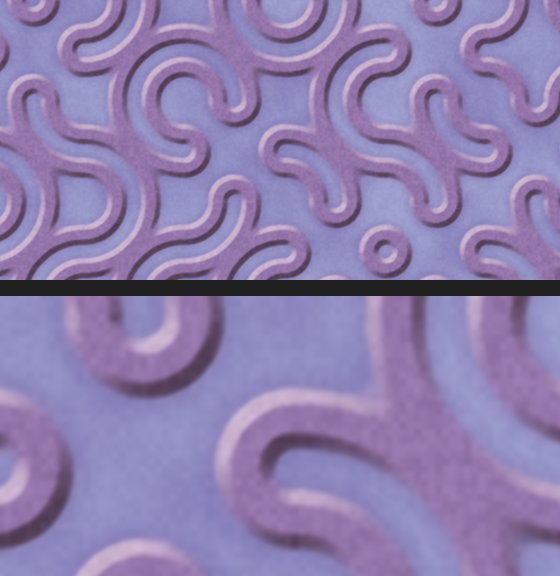
Top, the full canvas; bottom, a detail of the centre.
Reproduce this pattern procedurally as a WebGL 1 fragment shader.

```glsl
precision highp float;
// Embossed Truchet maze: raised violet ribbons over a mottled blue ground.
// Each square tile has two ports per side, joined by arcs in one of four ways;
// the distance to the arcs gives a height field that is lit from the upper left.

uniform vec2 u_resolution;

#define TILES_HIGH 2.783
#define DIAGONAL_SHARE 0.58
#define SIDE_SHARE 0.22
#define EDGE_INNER 0.035
#define EDGE_OUTER 0.112
#define MERGE 0.12
#define RELIEF 0.056
#define GRAIN 0.045
#define LIGHT_DIR vec2(-0.6, 0.8)

const vec3 PALE_BLUE = vec3(0.605, 0.605, 0.795);
const vec3 DEEP_BLUE = vec3(0.525, 0.50, 0.73);
const vec3 VIOLET = vec3(0.58, 0.46, 0.67);
const vec3 GLINT = vec3(0.85, 0.76, 0.85);
const vec3 SHADOW = vec3(0.29, 0.21, 0.29);

float hash(vec2 p) {
  vec3 q = fract(p.xyx * vec3(0.1031, 0.1030, 0.0973));
  q += dot(q, q.yzx + 33.33);
  return fract((q.x + q.y) * q.z);
}

float noise(vec2 p) {
  vec2 i = floor(p), f = fract(p);
  f = f * f * (3.0 - 2.0 * f);
  return mix(mix(hash(i), hash(i + vec2(1.0, 0.0)), f.x),
             mix(hash(i + vec2(0.0, 1.0)), hash(i + vec2(1.0)), f.x), f.y);
}

float smoothMin(float a, float b, float k) {
  float h = max(k - abs(a - b), 0.0) / k;
  return min(a, b) - 0.25 * k * h * h;
}

float ring(vec2 p, vec2 center, float radius) {
  return abs(length(p - center) - radius);
}

// Distance to the centre line of the nearest ribbon
float ribbonDistance(vec2 p) {
  vec2 cell = floor(p), q = p - cell;
  float kind = hash(cell + 17.0);

  // Two concentric arcs around each of two opposite corners
  if (kind < DIAGONAL_SHARE) {
    if (kind < 0.5 * DIAGONAL_SHARE) q.x = 1.0 - q.x;
    float wide = smoothMin(ring(q, vec2(0.0), 2.0 / 3.0),
                           ring(q, vec2(1.0), 2.0 / 3.0), MERGE);
    float tight = min(ring(q, vec2(0.0), 1.0 / 3.0),
                      ring(q, vec2(1.0), 1.0 / 3.0));
    return min(wide, tight);
  }

  // Half rings on all four sides, or quarter rings at all four corners
  q = abs(q - 0.5);
  if (kind < DIAGONAL_SHARE + SIDE_SHARE)
    return min(ring(q, vec2(0.5, 0.0), 1.0 / 6.0),
               ring(q, vec2(0.0, 0.5), 1.0 / 6.0));
  return ring(q, vec2(0.5), 1.0 / 3.0);
}

// Steep rim plus a broad, gentle shoulder
float height(vec2 p) {
  float d = ribbonDistance(p);
  return 1.25 - smoothstep(EDGE_INNER, EDGE_OUTER, d)
              - 0.25 * smoothstep(0.0, 0.16, d);
}

void main() {
  vec2 p = gl_FragCoord.xy / u_resolution.y * TILES_HIGH;
  p += vec2(0.167, -TILES_HIGH);
  float d = ribbonDistance(p);

  // Blue ground, paler in open areas, with slow mottling
  float mottle = 0.65 * noise(p * 1.7 + 5.0) + 0.35 * noise(p * 5.0);
  float pale = 0.45 * smoothstep(0.08, 0.2, d) + 1.3 * (mottle - 0.5) + 0.3;
  vec3 color = mix(DEEP_BLUE, PALE_BLUE, clamp(pale, 0.0, 1.15));

  // Violet ribbons with a faint halo
  float cover = 0.85 * (1.0 - smoothstep(0.06, 0.11, d))
              + 0.15 * (1.0 - smoothstep(0.08, 0.17, d));
  color = mix(color, VIOLET, cover);

  // Relief lighting from the slope of the height field
  vec2 e = vec2(0.012, 0.0);
  vec2 slope = vec2(height(p + e.xy) - height(p - e.xy),
                    height(p + e.yx) - height(p - e.yx)) / (2.0 * e.x);
  float lit = -dot(slope, LIGHT_DIR) * RELIEF;
  color = mix(color, GLINT, 0.8 * smoothstep(0.05, 1.1, lit));
  color = mix(color, SHADOW, 0.85 * smoothstep(0.03, 1.1, -lit));

  // Fine grain
  float grain = 0.6 * noise(p * 42.0) + 0.4 * noise(p * 21.0 + 9.0) - 0.5;
  color += GRAIN * grain * (1.0 + 0.8 * cover);

  gl_FragColor = vec4(clamp(color, 0.0, 1.0), 1.0);
}
```
